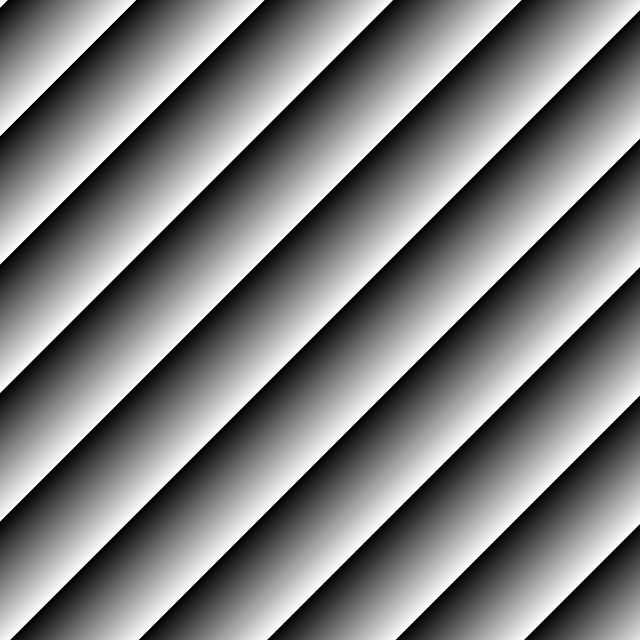
A Shadertoy shader for this pattern:

```glsl
// Diagonal sawtooth bands, each a linear ramp from black to white.

#define REPEATS 4.982        // bands along each side of the canvas
#define PHASE 0.061          // shift of the first edge, in bands
#define DARK vec3(0.0)       // colour at the start of a band
#define LIGHT vec3(1.0)      // colour at the end of a band
#define EDGE_SOFTNESS 0.7    // half width of the edge blend, in pixel steps

// Sawtooth from 0 to 1 whose sharp drop is blended over +-halfWidth.
float smoothSawtooth(float t, float halfWidth) {
    float fromEdge = fract(t + 0.5) - 0.5;
    float drop = smoothstep(-halfWidth, halfWidth, fromEdge);
    return clamp(fromEdge + 1.0 - drop, 0.0, 1.0);
}

void mainImage(out vec4 fragColor, in vec2 fragCoord) {
    vec2 uv = fragCoord / iResolution.xy;

    // Position along the diagonal, from upper left to lower right.
    float diagonal = uv.x + 1.0 - uv.y;
    float bands = diagonal * REPEATS - PHASE;

    float halfWidth = EDGE_SOFTNESS * REPEATS / min(iResolution.x, iResolution.y);
    float shade = smoothSawtooth(bands, halfWidth);

    fragColor = vec4(mix(DARK, LIGHT, shade), 1.0);
}
```
